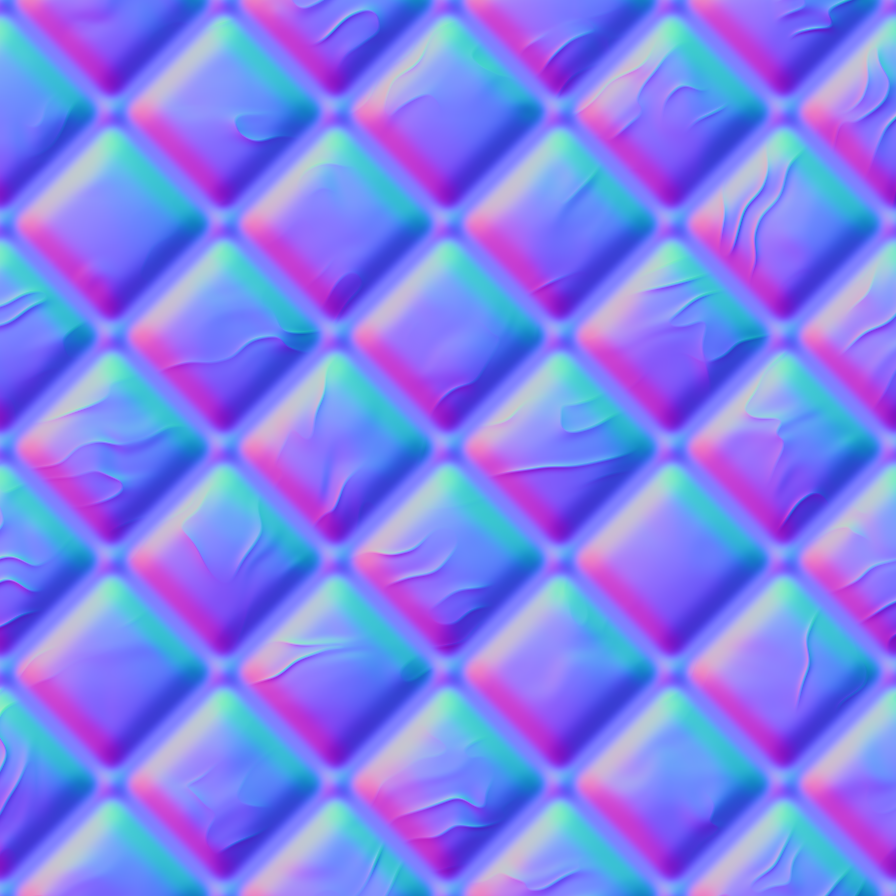
A Shadertoy shader for this texture map:

```glsl
const float REPEATS = 4.0;          // diamonds across and down
const float SEAM_WIDTH = 0.10;      // distances below are in diamond sides
const float WALL_CENTER = 0.12;
const float WALL_SPREAD = 0.085;
const float WALL_SLOPE = 0.78;
const float BELLY_SLOPE = 0.46;
const float CORNER_FADE = 0.15;
const float BUTTON_RADIUS = 0.06;   // in repeats
const float BUTTON_SLOPE = 0.95;
const float CREASE_HEIGHT = 0.016;
const float BLOTCH_HEIGHT = 0.035;
const vec2 CREASE_SCALE = vec2(2.6, 8.5);
const float BLOTCH_SCALE = 4.0;
const float TILT = 0.05;
const float SAMPLE_STEP = 0.012;

float hash(vec2 p) {
    vec3 v = fract(p.xyx * vec3(0.1031, 0.1030, 0.0973));
    v += dot(v, v.yzx + 33.33);
    return fract((v.x + v.y) * v.z);
}

float noise(vec2 p) {
    vec2 i = floor(p);
    vec2 f = fract(p);
    f = f * f * f * (f * (f * 6.0 - 15.0) + 10.0);
    float low = mix(hash(i), hash(i + vec2(1.0, 0.0)), f.x);
    float high = mix(hash(i + vec2(0.0, 1.0)), hash(i + vec2(1.0, 1.0)), f.x);
    return mix(low, high, f.y);
}

// Outward slope across a cushion: soft belly, steep wall, flat seam.
vec2 cushionSlope(vec2 fromCenter, vec2 toSeam) {
    vec2 wall = (toSeam - WALL_CENTER) / WALL_SPREAD;
    vec2 slope = 2.0 * BELLY_SLOPE * abs(fromCenter) + WALL_SLOPE * exp(-wall * wall);
    slope *= smoothstep(0.0, SEAM_WIDTH, toSeam);
    return sign(fromCenter) * slope * smoothstep(0.0, CORNER_FADE, toSeam.yx);
}

// Leather grain: soft blotches and stretched creases, turned per cushion.
float leatherHeight(vec2 p, vec2 cell) {
    float angle = mix(0.2, 1.3, hash(cell + 71.0));
    float c = cos(angle);
    float s = sin(angle);
    vec2 q = vec2(c * p.x + s * p.y, c * p.y - s * p.x) + 19.0 * hash(cell + 37.0);
    q += 0.12 * noise(p * 5.0 + 50.0);
    float ridge = 1.0 - abs(2.0 * noise(q * CREASE_SCALE + 90.0) - 1.0);
    float presence = smoothstep(0.3, 0.75, noise(p * 3.0 + 130.0));
    float blotch = noise(q * BLOTCH_SCALE + 160.0);
    return CREASE_HEIGHT * ridge * ridge * ridge * presence + BLOTCH_HEIGHT * blotch;
}

vec2 leatherSlope(vec2 p, vec2 cell) {
    float here = leatherHeight(p, cell);
    float right = leatherHeight(p + vec2(SAMPLE_STEP, 0.0), cell);
    float up = leatherHeight(p + vec2(0.0, SAMPLE_STEP), cell);
    return vec2(here - right, here - up) / SAMPLE_STEP;
}

// Small dome where the seams cross.
vec2 buttonSlope(vec2 offset) {
    vec2 r = offset / BUTTON_RADIUS;
    return BUTTON_SLOPE * r * exp(-dot(r, r));
}

void mainImage(out vec4 fragColor, in vec2 fragCoord) {
    vec2 p = fragCoord / iResolution.xy * REPEATS;

    // Diagonal coordinates: seams lie on the integers.
    vec2 diagonal = vec2(p.x + p.y, p.y - p.x);
    vec2 cell = floor(diagonal);
    vec2 fromCenter = diagonal - cell - 0.5;
    vec2 toSeam = 0.5 - abs(fromCenter);

    // Cushion, turned back to the canvas axes.
    vec2 side = cushionSlope(fromCenter, toSeam);
    vec2 slope = vec2(side.x - side.y, side.x + side.y) * inversesqrt(2.0);

    // Grain and a slight lean, fading out at the seams.
    float inside = smoothstep(0.02, 0.2, min(toSeam.x, toSeam.y));
    vec2 lean = vec2(hash(cell + 11.0), hash(cell + 23.0)) - 0.5;
    slope += inside * (leatherSlope(p, cell + 100.0) + 2.0 * TILT * lean);

    vec2 knot = diagonal - round(diagonal);
    slope += buttonSlope(0.5 * vec2(knot.x - knot.y, knot.x + knot.y));

    // Encode the normal with its horizontal axis flipped.
    vec3 normal = normalize(vec3(-slope.x, slope.y, 1.0));
    fragColor = vec4(0.5 + 0.5 * normal, 1.0);
}
```
